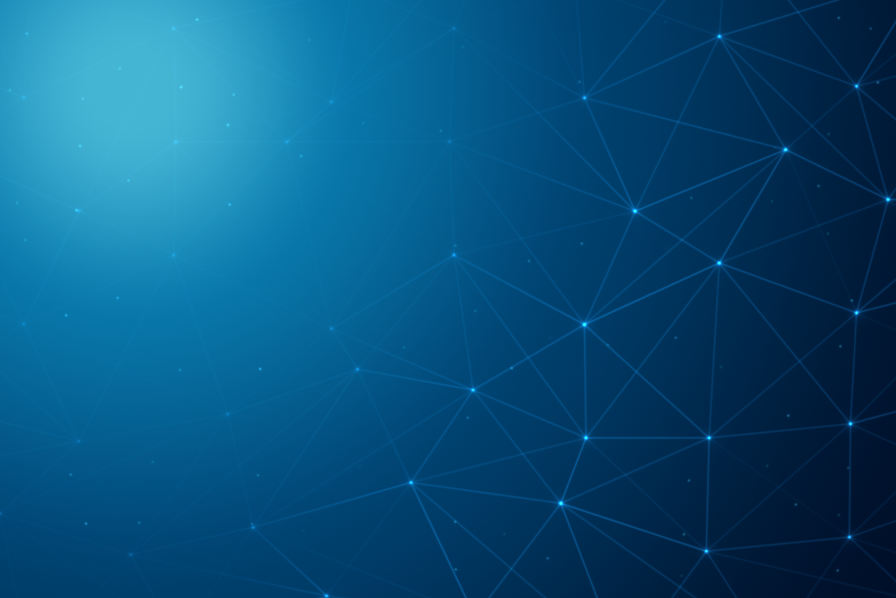
Give the GLSL for this background, as a Shadertoy shader.

```glsl
// A blue backdrop lit from the upper left, crossed by a faint web of glowing nodes.
// A radial colour ramp forms the light; a lattice bent by layered sines gives the
// nodes and their links; sparse cellular noise scatters the small specks.

float hash(vec2 v) {
    return fract(sin(dot(v, vec2(127.1, 311.7))) * 43758.5);
}

// Background colour by distance from the light
vec3 backdrop(vec2 p) {
    float d = length((p - vec2(0.22, 0.85)) * vec2(1.04, 1.0));
    vec3 color = mix(vec3(0.27, 0.71, 0.83), vec3(0.04, 0.49, 0.69), smoothstep(0.05, 0.40, d));
    color = mix(color, vec3(0.0, 0.28, 0.47), smoothstep(0.25, 0.85, d));
    return mix(color, vec3(0.0, 0.06, 0.16), smoothstep(0.60, 1.60, d));
}

// Canvas position of the lattice node at (column, row), rows counted downward
vec2 nodePosition(vec2 id) {
    float oddShift = 0.25 + 0.29 * sin((1.45 - 0.25 * id.y) * id.x - 3.4 - 0.66 * id.y);
    float evenShift = 0.28 * clamp(3.0 - id.y, -1.0, 1.0) * exp(-0.6 * abs(id.x - 2.0));
    float wave = id.y < 2.5 ? 2.9 : 1.5;
    id.x += mod(id.y, 2.0) > 0.5 ? oddShift : evenShift;
    id.y += 0.33 * sin(wave * (id.x * 0.0 + floor(id.x + 0.0) - 4.0) + 1.1) - 0.10;
    return vec2(0.02 + 0.2344 * id.x, 0.873 - 0.1895 * id.y);
}

float segmentDistance(vec2 p, vec2 a, vec2 b) {
    vec2 ab = b - a;
    return length(p - a - ab * clamp(dot(p - a, ab) / dot(ab, ab), 0.0, 1.0));
}

float link(vec2 p, vec2 a, vec2 b, float strength) {
    float d = segmentDistance(p, a, b) / 0.0018;
    return strength * exp(-d * d);
}

// Light of the nodes and links around p
float network(vec2 p) {
    vec2 cell = floor(vec2((p.x - 0.02) / 0.2344, (0.873 - p.y) / 0.1895));
    float light = 0.0;
    for (int row = -1; row <= 2; row++) {
        for (int column = -1; column <= 1; column++) {
            vec2 id = cell + vec2(column, row);
            vec2 a = nodePosition(id);
            float h = hash(id);

            // Links to the right, below and along both diagonals
            light += link(p, a, nodePosition(id + vec2(1, 0)), 0.12 + 0.16 * h);
            light += link(p, a, nodePosition(id + vec2(0, 1)), 0.10 + 0.16 * fract(h * 7.0));
            light += link(p, a, nodePosition(id + vec2(1, 1)), 0.03 + 0.18 * fract(h * 13.0));
            light += link(p, a, nodePosition(id + vec2(1, -1)), 0.05 + 0.18 * fract(h * 19.0));

            // Bright core and soft halo
            float r = length(p - a);
            light += (0.6 + 0.4 * h) * (0.75 * exp(-r * r / 0.000012) + 0.35 * exp(-r / 0.006));
        }
    }
    return light;
}

// Sparse specks, one at most in each cell
float specks(vec2 p) {
    vec2 cell = floor(p / 0.09);
    vec2 center = (cell + 0.15 + 0.7 * vec2(hash(cell), hash(cell + 41.0))) * 0.09;
    float r = length(p - center) / 0.0022;
    return step(0.62, hash(cell + 83.0)) * hash(cell + 17.0) * exp(-r * r);
}

void mainImage(out vec4 fragColor, in vec2 fragCoord) {
    vec2 p = fragCoord / iResolution.y;
    vec3 color = backdrop(p);

    // The web fades toward the light
    float fade = 0.12 + 0.88 * smoothstep(0.25, 0.75, p.x - 0.6 * p.y);
    color += vec3(0.10, 0.52, 0.80) * network(p) * fade;
    color += vec3(0.15, 0.40, 0.45) * specks(p) * 0.7;

    // Fine grain hides banding
    color += (hash(fragCoord) - 0.5) / 255.0;
    fragColor = vec4(clamp(color, 0.0, 1.0), 1.0);
}
```
